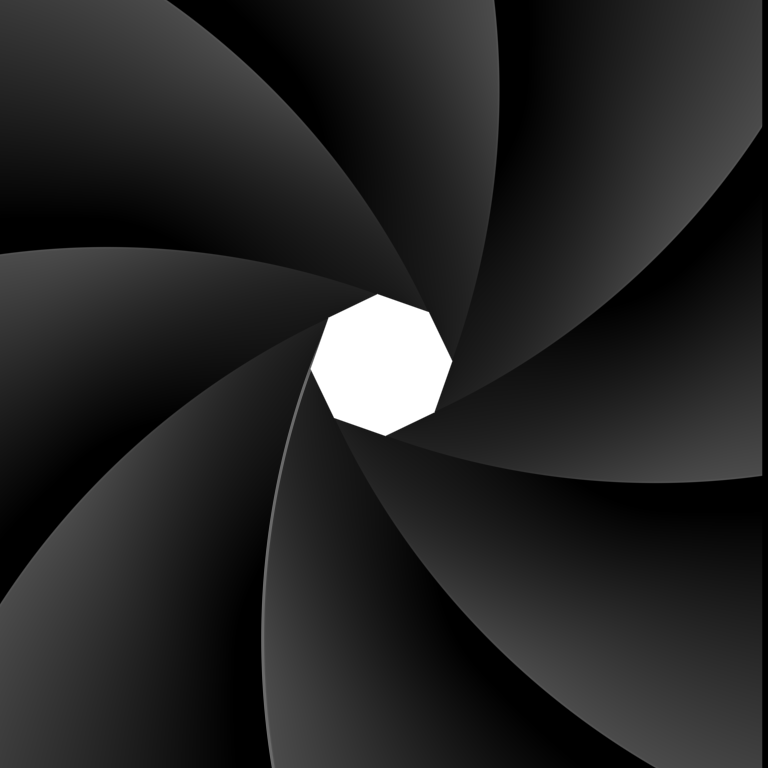
This background is drawn by a three.js fragment shader. Its source:

```glsl
// A closed camera iris: eight curved dark blades swirl around a white octagon.
// Blade edges are one circular arc repeated by rotation; the angle measured from
// that arc gives the position across each blade, which drives its gradient.

#define CENTER vec2(0.4967, 0.5247)
#define BLADES 8.0
#define ARC_RADIUS 1.0273
#define ARC_OFFSET 0.9436
#define ARC_ANGLE 2.754
#define APOTHEM 0.0855
#define OCTAGON_TURN 0.055
#define SOFT 0.0011
#define BORDER_X 0.9925

varying vec2 vUv;

const float SECTOR = 6.2831853 / BLADES;

vec2 polar(float radius, float angle) {
  return radius * vec2(cos(angle), sin(angle));
}

// Signed distance to the arc of blade zero, positive on its lit side.
float arcDistance(vec2 p) {
  return ARC_RADIUS - length(p - polar(ARC_OFFSET, ARC_ANGLE));
}

// Angle at which the arc of blade zero crosses a given radius.
float arcAngle(float radius) {
  float k = (radius * radius + ARC_OFFSET * ARC_OFFSET - ARC_RADIUS * ARC_RADIUS)
          / (2.0 * radius * ARC_OFFSET);
  return ARC_ANGLE - acos(clamp(k, -1.0, 1.0));
}

// Grey level across a blade: 0 is the lit edge, 1 the shadowed one.
float bladeShade(float across, float radius) {
  float lit = mix(0.12, 0.295, smoothstep(0.06, 0.48, radius));
  float shadow = mix(0.085, -0.04, smoothstep(0.08, 0.42, radius));
  return max(mix(lit, shadow, across), 0.0);
}

float octagonDistance(float radius, float angle) {
  float folded = mod(angle - OCTAGON_TURN, SECTOR) - 0.5 * SECTOR;
  return radius * cos(folded) - APOTHEM;
}

void main() {
  vec2 p = vUv - CENTER;
  float radius = max(length(p), 0.001);
  float angle = atan(p.y, p.x + 1e-6);

  // Find the nearest blade edge and the position relative to it.
  float phase = (angle - arcAngle(radius)) / SECTOR;
  float nearest = floor(phase + 0.5);
  float offset = phase - nearest;
  float edge = arcDistance(polar(radius, angle - nearest * SECTOR));

  // Blend the two blades that meet at this edge.
  float litSide = bladeShade(max(offset, 0.0), radius);
  float shadowSide = bladeShade(1.0 + min(offset, 0.0), radius);
  float grey = mix(shadowSide, litSide, smoothstep(-SOFT, SOFT, edge));

  // Faint rim on every blade.
  float rim = 1.0 - smoothstep(0.0, 2.0 * SOFT, abs(edge - SOFT));
  grey += 0.03 * rim * smoothstep(0.1, 0.4, radius);

  // One blade carries a brighter metallic glint.
  vec2 opposite = -p;
  float glint = 1.0 - smoothstep(0.001, 0.0028, abs(arcDistance(opposite) + 0.001));
  glint *= step(0.0, opposite.x) * smoothstep(-0.065, 0.03, opposite.y);
  grey = mix(grey, 0.42, glint);

  // White aperture.
  float opening = 1.0 - smoothstep(-SOFT, SOFT, octagonDistance(radius, angle));
  grey = mix(grey, 1.0, opening);

  // Black strip along the right side.
  grey *= 1.0 - smoothstep(BORDER_X - SOFT, BORDER_X + SOFT, vUv.x);

  gl_FragColor = vec4(vec3(grey), 1.0);
}
```
